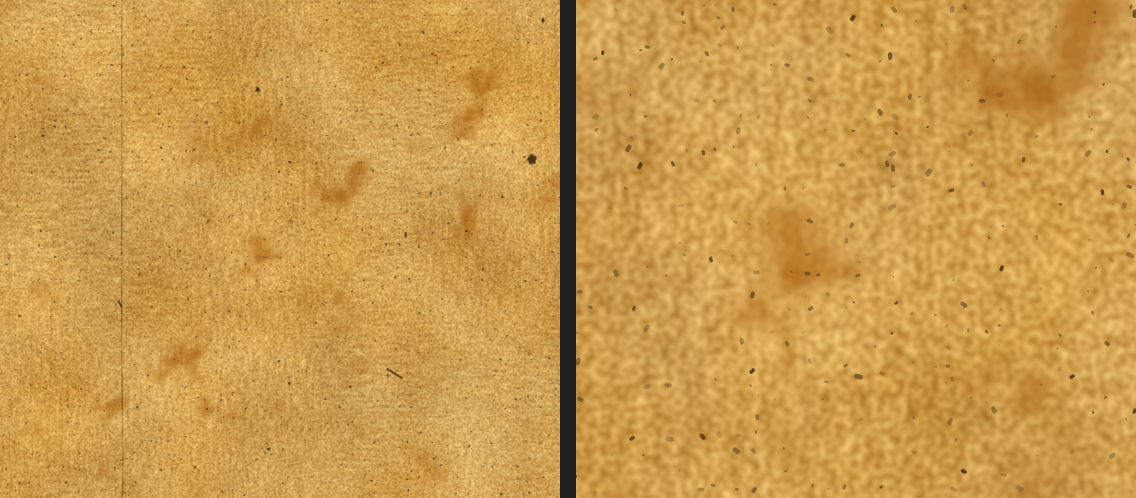
Left, the full canvas; right, a detail of the centre.
Write a Shadertoy shader that draws this texture.

```glsl
// Old parchment: mottled golden paper with grain, rust stains, specks and a faint crease.

const vec3 UMBER = vec3(0.645, 0.430, 0.135);
const vec3 CREAM = vec3(0.895, 0.725, 0.410);
const vec3 RUST  = vec3(0.650, 0.370, 0.060);
const vec3 INK   = vec3(0.200, 0.110, 0.040);
const vec3 HUE_SHIFT = vec3(-0.03, 0.02, 0.09); // golden to greyish tan

const float BASE_TONE = 0.66;        // 0 is umber, 1 is cream
const float MOTTLE_AMOUNT = 0.75;
const float GRAIN_AMOUNT = 0.52;
const float GRAIN_SCALE = 185.0;
const float FIBRE_AMOUNT = 0.30;
const vec2  FIBRE_SCALE = vec2(24.0, 150.0);
const float RUST_SCALE = 9.0;
const float RUST_AMOUNT = 0.75;
const float SPECK_CELLS = 42.0;      // cells per canvas height
const float CREASE_X = 0.218;        // share of the width
const int   FLAW_COUNT = 7;
const vec2  FLAW_START = vec2(0.95, 0.68);
const vec2  FLAW_STEP = vec2(0.7549, 0.5698);
const mat2  TURN = mat2(0.8, 0.6, -0.6, 0.8);

vec3 hash3(vec2 p) {
    vec3 q = fract(p.xyx * vec3(0.1031, 0.1030, 0.0973));
    q += dot(q, q.yxz + 33.33);
    return fract((q.xxy + q.yzz) * q.zyx);
}

float corner(vec2 cell, vec2 offset, vec2 f) {
    float angle = 6.2832 * hash3(cell + offset).x;
    return dot(vec2(cos(angle), sin(angle)), f - offset);
}

// Gradient noise, centred on zero
float noise(vec2 p) {
    vec2 i = floor(p), f = p - i;
    vec2 u = f * f * f * (f * (f * 6.0 - 15.0) + 10.0);
    float low = mix(corner(i, vec2(0, 0), f), corner(i, vec2(1, 0), f), u.x);
    float high = mix(corner(i, vec2(0, 1), f), corner(i, vec2(1, 1), f), u.x);
    return mix(low, high, u.y);
}

float fbm(vec2 p) {
    float sum = 0.0, amplitude = 0.5;
    for (int i = 0; i < 5; i++) {
        sum += amplitude * noise(p);
        p = TURN * p * 2.03 + 17.3;
        amplitude *= 0.55;
    }
    return sum;
}

float segment(vec2 p, vec2 halfSpan) {
    return length(p - halfSpan * clamp(dot(p, halfSpan) / dot(halfSpan, halfSpan), -1.0, 1.0));
}

vec2 heading(float angle) { return vec2(cos(angle), sin(angle)); }

// Tiny scattered dark dashes, one at most in each cell
float specks(vec2 p, float cells, float share, float pixel) {
    vec2 id = floor(p * cells);
    vec3 place = hash3(id + 5.0), kind = hash3(id + 71.0);
    vec2 d = p - (id + 0.25 + 0.5 * place.xy) / cells;
    float radius = mix(0.0004, 0.0016, kind.x * kind.x);
    float dist = segment(d, heading(6.2832 * kind.y) * radius * 0.8);
    float dot1 = 1.0 - smoothstep(radius - 0.5 * pixel, radius + 0.8 * pixel, dist);
    return dot1 * step(place.z, share) * mix(0.25, 0.8, kind.z);
}

// Few larger flaws: ragged blots alternate with slivers, shrinking along the sequence
float flaws(vec2 p, float aspect, float pixel) {
    float cover = 0.0, ragged = 0.004 * noise(p * 160.0);
    for (int i = 0; i < FLAW_COUNT; i++) {
        float n = float(i);
        vec2 d = p - fract(FLAW_START + n * FLAW_STEP) * vec2(aspect, 1.0);
        bool blot = i % 2 == 0;
        float radius = blot ? 0.009 / (1.0 + 0.5 * n) : 0.0017;
        float dist = blot ? length(d) + ragged
                          : segment(d, heading(1.3 * n - 1.85) * 0.017 / n) + 0.2 * ragged;
        float edge = blot ? 0.0012 + pixel : pixel;
        cover = max(cover, 1.0 - smoothstep(radius - edge, radius + edge, dist));
    }
    return 0.85 * cover;
}

void mainImage(out vec4 fragColor, in vec2 fragCoord) {
    float pixel = 1.0 / iResolution.y;
    float aspect = iResolution.x * pixel;
    vec2 p = fragCoord * pixel;

    // Broad mottling, fine grain and crossed fibres
    float mottle = fbm(p * 4.0 + 3.7);
    float grain = noise(TURN * p * GRAIN_SCALE) + 0.5 * noise(TURN * p.yx * GRAIN_SCALE * 0.45);
    float across = noise(p * FIBRE_SCALE + 40.0);
    float upright = noise(p * FIBRE_SCALE.yx + 90.0);
    float weave = mix(across, upright, smoothstep(-0.2, 0.2, noise(p * 3.0 + 21.0)));
    float tone = BASE_TONE + MOTTLE_AMOUNT * mottle + GRAIN_AMOUNT * grain + FIBRE_AMOUNT * weave;

    // Soft wrinkles, strongest on the left
    float fold = noise(p * vec2(5.0, 2.5) + 0.6 * fbm(p * 6.0) + 60.0);
    tone += 0.12 * smoothstep(0.06, 0.0, abs(fold)) * sign(fold) * smoothstep(0.5, 0.1, p.x);
    vec3 color = mix(UMBER, CREAM, clamp(tone, -0.2, 1.2));
    color += HUE_SHIFT * 1.3 * fbm(p * 3.0 + 55.0);

    // Rust stains in loose clusters
    float cluster = smoothstep(-0.15, 0.25, fbm(p * 2.6 + 31.0));
    float stain = fbm(p * RUST_SCALE + 12.0) + 0.06 * grain;
    color = mix(color, RUST, RUST_AMOUNT * cluster * smoothstep(0.08, 0.42, stain));

    // Vertical crease of uneven strength
    float creaseDist = abs(p.x - CREASE_X * aspect - 0.002 * noise(vec2(p.y * 4.0, 8.5)));
    float crease = 1.0 - smoothstep(0.0, 0.0008 + pixel, creaseDist);
    color *= 1.0 - crease * (0.2 + 0.25 * noise(vec2(p.y * 14.0, 3.5)));

    // Specks and flaws
    float dirt = max(specks(p, SPECK_CELLS, 0.3, pixel), 0.6 * specks(p + 7.0, SPECK_CELLS * 2.0, 0.2, pixel));
    color = mix(color, INK, max(dirt, flaws(p, aspect, pixel)));
    fragColor = vec4(clamp(color, 0.0, 1.0), 1.0);
}
```
